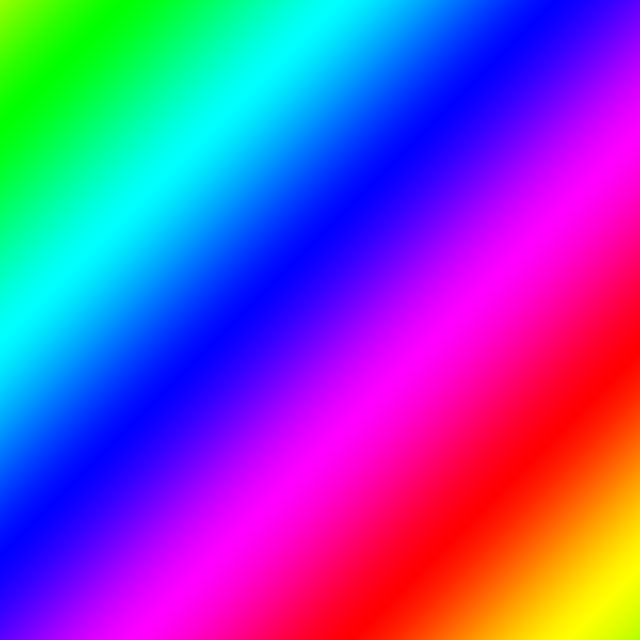
This background is drawn by a Shadertoy shader. Its source:

```glsl
// A diagonal rainbow: saturated hues run from the upper left corner to the
// lower right. Position along that diagonal sets the hue, and three shifted
// triangle waves, slightly eased, turn the hue into red, green and blue.

const float CENTER_HUE = 0.731;   // violet blue through the canvas center
const float HUE_PERIOD = 2.03;    // diagonal distance of one full hue cycle
const float EASING = 0.5;         // 0 = linear ramps, 1 = smooth ramps

// Fully saturated color of a hue, where 0 and 1 are both red
vec3 hueToRgb(float hue, float easing) {
    vec3 phase = fract(hue + vec3(0.0, 2.0, 1.0) / 3.0);
    vec3 ramp = clamp(abs(phase * 6.0 - 3.0) - 1.0, 0.0, 1.0);
    return mix(ramp, smoothstep(0.0, 1.0, ramp), easing);
}

// Hue that grows to the right and downward
float diagonalHue(vec2 uv, float centerHue, float period) {
    return centerHue + (uv.x - uv.y) / period;
}

void mainImage(out vec4 fragColor, in vec2 fragCoord) {
    vec2 uv = fragCoord / iResolution.xy;
    float hue = diagonalHue(uv, CENTER_HUE, HUE_PERIOD);
    fragColor = vec4(hueToRgb(hue, EASING), 1.0);
}
```
